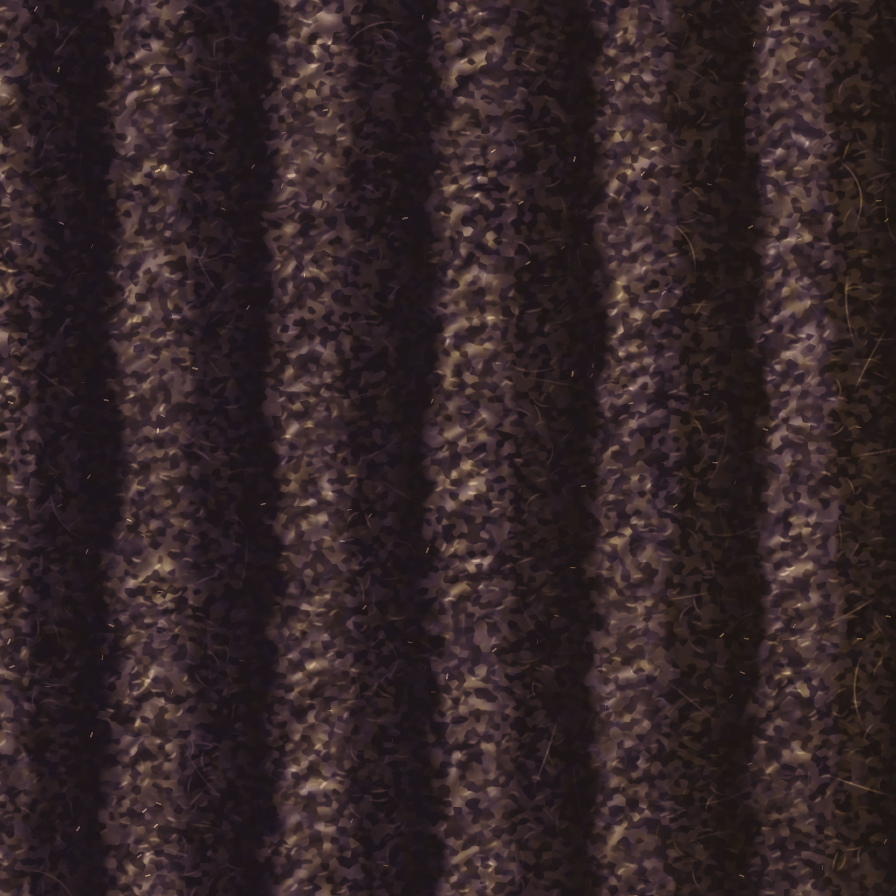
Give the GLSL for this texture, as a WebGL 1 fragment shader.

```glsl
precision highp float;
// Dark plum ribbed knit: upright ribs of slanted stitches between fuzzy valleys.
// Soft cellular noise gives the wool grain; short bent segments, one per
// jittered cell, give the glints, fuzz and loose hairs.
uniform vec2 u_resolution;

float hash(vec2 p) {
  vec3 q = fract(vec3(p.xyx) * 0.1031);
  q += dot(q, q.yzx + 33.33);
  return fract((q.x + q.y) * q.z);
}

vec2 hash2(vec2 p) {
  return vec2(hash(p), hash(p + 57.3));
}

// Smoothly blended cells of random brightness
float wool(vec2 p) {
  vec2 base = floor(p);
  float sum = 0.0, total = 0.0;
  for (int j = -1; j <= 1; j++) {
    for (int i = -1; i <= 1; i++) {
      vec2 cell = base + vec2(float(i), float(j));
      vec2 d = p - cell - hash2(cell);
      float weight = exp(-7.0 * dot(d, d));
      sum += weight * hash(cell + 19.7);
      total += weight;
    }
  }
  return sum / total;
}

// Brightest of the bent fibres near p; spread is the range of angles
float fibres(vec2 p, float lean, float spread, float size, float width) {
  vec2 base = floor(p);
  float best = 0.0;
  for (int j = -1; j <= 1; j++) {
    for (int i = -1; i <= 1; i++) {
      vec2 cell = base + vec2(float(i), float(j));
      vec2 d = p - cell - hash2(cell + 7.1);
      float angle = lean + spread * (hash(cell + 3.9) - 0.5);
      vec2 dir = vec2(cos(angle), sin(angle));
      float along = dot(d, dir);
      float bend = 1.6 * (hash(cell + 41.3) - 0.5);
      float across = dot(d, vec2(-dir.y, dir.x)) + bend * along * along;
      float shape = (1.0 - smoothstep(0.0, width, abs(across)))
                  * (1.0 - smoothstep(0.3 * size, size, abs(along)));
      best = max(best, shape * pow(hash(cell + 83.1), 3.0));
    }
  }
  return best;
}

vec3 yarnColour(float light) {
  vec3 c = mix(vec3(0.11, 0.08, 0.105), vec3(0.235, 0.165, 0.195), smoothstep(0.0, 0.32, light));
  c = mix(c, vec3(0.36, 0.265, 0.27), smoothstep(0.27, 0.55, light));
  c = mix(c, vec3(0.50, 0.40, 0.37), smoothstep(0.5, 0.8, light));
  return mix(c, vec3(0.76, 0.65, 0.57), smoothstep(0.75, 1.15, light));
}

void main() {
  vec2 uv = gl_FragCoord.xy / u_resolution;
  float patches = wool(uv * 17.0);
  float tufts = wool(uv * 48.0 + 11.0);
  float grain = smoothstep(0.15, 0.85, wool(uv * vec2(125.0, 140.0)));

  // Ribs with gently swaying, ragged edges
  float sway = 0.004 * sin(uv.y * 7.0 + uv.x * 9.0) + 0.002 * sin(uv.y * 23.0 + uv.x * 5.0);
  float x = (uv.x + sway - 0.169) / 0.1797;
  float column = floor(x + 0.5);
  float offset = (x - column) * 0.1797;
  float ragged = abs(offset) + 0.02 * (tufts - 0.5) + 0.012 * (patches - 0.5);
  float rib = 1.0 - smoothstep(0.033, 0.054, ragged);
  rib *= 1.0 - 0.4 * smoothstep(0.6, 1.0, uv.x) * (1.0 - smoothstep(0.0, 0.5, uv.y));

  // Slanted, arched stitches climbing the middle of each rib
  float climb = uv.y * 31.0 + column * 0.37 - offset * 13.0 + offset * offset * 420.0
              + 0.35 * sin(uv.y * 41.0 + column * 2.3) + 0.5 * (tufts - 0.5);
  float row = floor(climb);
  float strand = pow(0.5 - 0.5 * cos(6.2832 * climb), 1.5);
  float core = 1.0 - smoothstep(0.018, 0.036, abs(offset + 0.004));
  float seam = 1.0 - smoothstep(0.0, 0.008, abs(offset - 0.042));
  float stitch = strand * (0.35 + 0.65 * hash(vec2(row, column + 20.0)));

  // Fuzz gathers on the right flank of each rib and thins before the next
  float flank = 1.0 - smoothstep(0.42, 0.64, fract(x));
  float fuzziness = (0.25 + 0.75 * flank) * mix(0.5, 1.0, uv.x);
  float glints = fibres(uv * vec2(62.0, 74.0), 0.35, 1.8, 0.5, 0.2);
  float fuzz = fibres(uv * 44.0 + 5.0, 1.2, 3.1, 0.6, 0.1);
  float hairs = fibres(uv * 13.0 + 2.0, 1.5, 3.1, 0.6, 0.03);

  float ribLight = 0.07 + 0.27 * grain + 0.12 * patches
                 + core * stitch * (0.22 + 0.34 * grain)
                 + 0.1 * seam * grain + 0.48 * glints;
  float valleyLight = 0.13 * grain * (0.4 + fuzziness) + 0.09 * tufts * fuzziness
                    + fuzziness * (0.4 * fuzz + 0.28 * glints + 0.4 * hairs);
  float light = mix(valleyLight, ribLight, rib) + 0.12 * rib * fuzz;

  // Tiny scattered sparkles
  light += 0.6 * smoothstep(0.6, 0.9, fibres(uv * 34.0 + 9.0, 0.5, 2.0, 0.22, 0.12));

  // Warm brown patches, turning olive in the valleys toward the right
  vec3 colour = yarnColour(light);
  float olive = (1.0 - rib) * smoothstep(0.3, 1.0, uv.x);
  colour *= mix(vec3(1.0), vec3(1.02, 1.04, 0.8), olive);
  colour.b *= 1.08 - 0.26 * wool(uv * 75.0 + 31.0);
  gl_FragColor = vec4(colour, 1.0);
}
```
